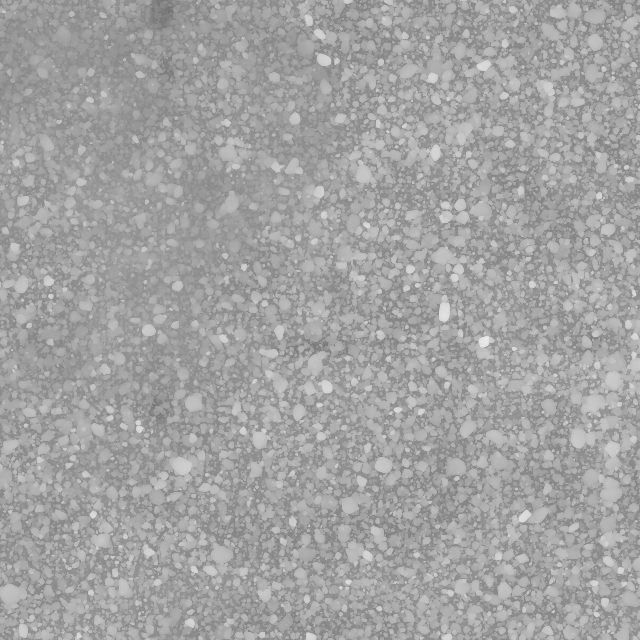
Give the GLSL for this texture, as a WebGL 1 fragment shader.

```glsl
precision highp float;
uniform vec2 u_resolution;

// Stone layers, from fine grit to coarse gravel
const int LAYERS = 5;
const int SIDES = 6;
const float FINE_CELLS = 150.0;
const float CELL_RATIO = 0.69;
const float SHARE_DROP = 0.055;
const float FINE_HEIGHT = 0.575;
const float LAYER_LIFT = 0.025;
const float HEIGHT_SPREAD = 0.10;
const float BRIGHT_LIFT = 0.13;

// Stone shape and relief
const float MIN_RADIUS = 0.40;
const float MAX_RADIUS = 0.66;
const float TILT = 0.030;
const float RIM_DROP = 0.030;
const float EDGE_DROP = 0.30;
const float EDGE_WIDTH = 0.0009;

// Ground and dust
const float FLOOR_HEIGHT = 0.555;
const float PIT_DEPTH = 0.10;
const float DUST_TONE = 0.575;
const float DUST_COVER = 0.62;
const vec2 DUST_CENTER = vec2(0.17, 0.76);
const float GRAIN = 0.014;
const float TAU = 6.28318;

vec2 hash2(vec2 p) {
  vec3 q = fract(p.xyx * vec3(0.1031, 0.1030, 0.0973));
  q += dot(q, q.yzx + 33.33);
  return fract((q.xx + q.yz) * q.zy);
}

float corner(vec2 cell, vec2 offset) {
  return dot(hash2(cell + 57.0) * 2.0 - 1.0, offset);
}

float gradientNoise(vec2 p) {
  vec2 i = floor(p), f = fract(p);
  vec2 u = f * f * f * (f * (f * 6.0 - 15.0) + 10.0);
  float low = mix(corner(i, f), corner(i + vec2(1, 0), f - vec2(1, 0)), u.x);
  float high = mix(corner(i + vec2(0, 1), f - vec2(0, 1)),
                   corner(i + 1.0, f - 1.0), u.x);
  return mix(low, high, u.y);
}

float smoothMax(float a, float b, float k) {
  float h = max(k - abs(a - b), 0.0) / k;
  return max(a, b) + 0.25 * h * h * k;
}

// Broad relief with a few deep hollows
float groundOffset(vec2 uv) {
  float broad = 0.05 * gradientNoise(uv * 4.0 + 3.7);
  float medium = 0.05 * gradientNoise(uv * 13.0 + 19.3);
  float pit = smoothstep(0.33, 0.58, gradientNoise(uv * 10.0 + 41.9));
  return broad + medium - PIT_DEPTH * pit;
}

float dustAmount(vec2 uv) {
  float reach = 0.36 - length((uv - DUST_CENTER) * vec2(1.2, 0.8));
  float ragged = 0.45 * gradientNoise(uv * 5.0 + 8.1)
               + 0.30 * gradientNoise(uv * 14.0 + 2.6);
  return smoothstep(-0.20, 0.35, reach + ragged);
}

// Signed distance to a rounded, irregular convex pebble
float pebble(vec2 p, float radius, vec2 seed) {
  vec2 look = hash2(seed + 11.3);
  float turn = look.x * TAU;
  float c = cos(turn), s = sin(turn);
  p = mat2(c, -s, s, c) * p;
  p.y *= mix(1.0, 1.55, look.y);
  float rounding = radius * mix(0.08, 0.35, look.x);
  float d = length(p) - radius;
  for (int k = 0; k < SIDES; k++) {
    float side = float(k);
    vec2 r = hash2(seed + side * 7.1 + 23.0);
    float angle = (side + 0.8 * (r.x - 0.5)) * TAU / float(SIDES);
    float plane = dot(p, vec2(cos(angle), sin(angle)));
    d = smoothMax(d, plane - radius * mix(0.60, 1.0, r.y), rounding);
  }
  return d;
}

float addLayer(float top, vec2 uv, float cells, float lift, float share, float seed) {
  vec2 home = floor(uv * cells);
  float edge = max(EDGE_WIDTH, 0.7 / u_resolution.y) * cells;
  for (int y = -1; y <= 1; y++) {
    for (int x = -1; x <= 1; x++) {
      vec2 cell = home + vec2(x, y);
      vec2 id = cell + seed;
      vec2 kind = hash2(id + 5.0);
      vec2 center = cell + 0.5 + 0.8 * (hash2(id) - 0.5);
      vec2 p = uv * cells - center;
      float radius = mix(MIN_RADIUS, MAX_RADIUS, kind.y);
      if (kind.x > share || length(p) > radius + edge) continue;
      float d = pebble(p, radius, id);
      vec2 tone = hash2(id + 71.0);
      float height = lift + HEIGHT_SPREAD * tone.x + BRIGHT_LIFT * pow(tone.y, 12.0);
      height += groundOffset(center / cells);
      height += TILT * dot(hash2(id + 37.0) * 2.0 - 1.0, p / radius);
      height -= RIM_DROP * smoothstep(-0.4, 0.0, d / radius);
      top = max(top, height - EDGE_DROP * smoothstep(-edge, edge, d));
    }
  }
  return top;
}

void main() {
  vec2 uv = gl_FragCoord.xy / u_resolution.y;
  float ground = groundOffset(uv);
  float grain = GRAIN * (gradientNoise(uv * 260.0) + gradientNoise(uv * 110.0));

  // The highest surface wins
  float tone = FLOOR_HEIGHT + ground + 2.0 * grain;
  float cells = FINE_CELLS;
  for (int i = 0; i < LAYERS; i++) {
    float n = float(i);
    tone = addLayer(tone, uv, cells, FINE_HEIGHT + LAYER_LIFT * n,
                    1.0 - SHARE_DROP * n * n, 131.0 * n);
    cells *= CELL_RATIO;
  }

  // Dust buries the low stones
  float dust = DUST_TONE + 0.8 * ground + grain;
  float buried = 1.0 - smoothstep(0.66, 0.78, tone);
  tone = mix(tone, dust, DUST_COVER * dustAmount(uv) * mix(0.4, 1.0, buried));
  gl_FragColor = vec4(vec3(tone + 0.4 * grain), 1.0);
}
```
